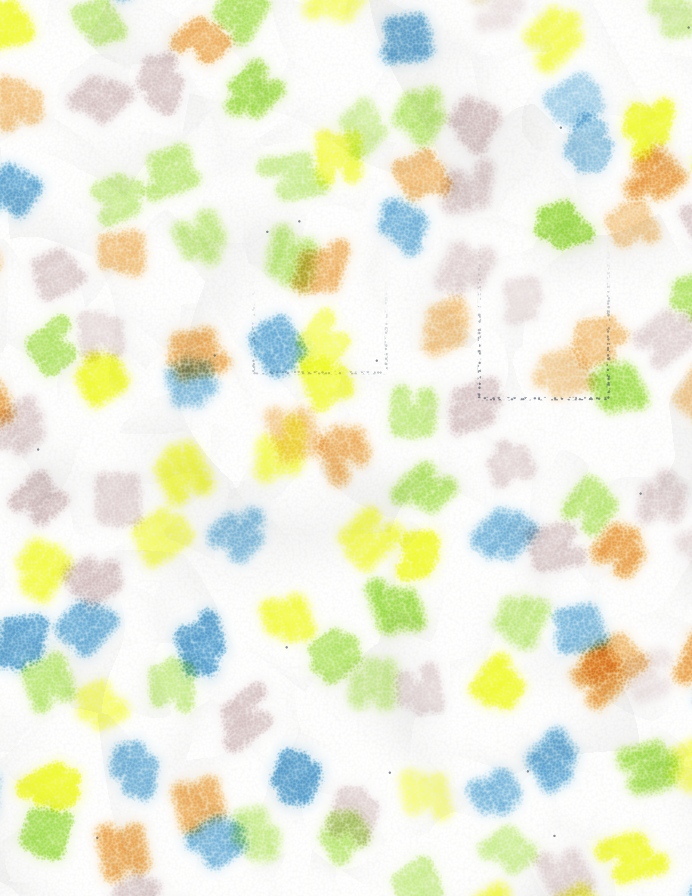
Write a Shadertoy shader that draws this pattern.

```glsl
// Soft chalk scribbles in five pastel colours scattered over crumpled white paper.

const float CELL = 0.085;   // spacing of the scribbles, in canvas heights

const vec3 YELLOW = vec3(0.96, 0.99, 0.32);
const vec3 GREEN  = vec3(0.71, 0.90, 0.43);
const vec3 BLUE   = vec3(0.50, 0.73, 0.87);
const vec3 ORANGE = vec3(0.94, 0.71, 0.42);
const vec3 MAUVE  = vec3(0.88, 0.82, 0.82);
const vec3 INK    = vec3(0.32, 0.37, 0.42);

float hash(vec2 p) {
    vec3 q = fract(p.xyx * 0.1031);
    q += dot(q, q.yzx + 33.33);
    return fract((q.x + q.y) * q.z);
}

vec2 hash2(vec2 p) {
    return vec2(hash(p + 7.0), hash(p + 61.0));
}

// Layered sines, roughly -1 to 1
float ripple(vec2 p) {
    return 0.5 * sin(p.x + 1.7 * sin(p.y * 0.8)) + 0.3 * sin(p.y * 1.9 - p.x * 0.7)
         + 0.2 * sin(p.x * 3.1 + p.y * 2.3);
}

// Cellular noise: xy = offset from the nearest point, z = its random id
vec3 cellular(vec2 p) {
    vec2 base = floor(p);
    vec3 nearest = vec3(9.0);
    for (int y = -1; y <= 1; y++)
    for (int x = -1; x <= 1; x++) {
        vec2 id = base + vec2(x, y);
        vec2 offset = p - id - hash2(id);
        if (dot(offset, offset) < dot(nearest.xy, nearest.xy))
            nearest = vec3(offset, hash(id + 23.0));
    }
    return nearest;
}

float smoothMin(float a, float b, float k) {
    float h = max(k - abs(a - b), 0.0) / k;
    return min(a, b) - 0.25 * h * h * k;
}

// Distance to a few parallel strokes of uneven length
float scribble(vec2 p, vec2 seed) {
    float d = 1.0;
    for (int i = 0; i < 3; i++) {
        vec2 r = hash2(seed + 13.0 * float(i + 1));
        float halfLength = mix(0.008, 0.021, r.x);
        float along = p.x - (r.y - 0.5) * 0.018;
        vec2 q = vec2(along - clamp(along, -halfLength, halfLength),
                      p.y - 0.0145 * float(i - 1));
        d = smoothMin(d, length(q) - 0.0105, 0.006);
    }
    return d;
}

vec3 pickPigment(float r) {
    if (r < 0.25) return YELLOW;
    if (r < 0.51) return GREEN;
    if (r < 0.69) return BLUE;
    if (r < 0.87) return ORANGE;
    return MAUVE;
}

// Shading of folded facets, 0 = lit, 1 = in shade
float crumple(vec2 p, float scale) {
    vec2 q = p * scale;
    q += 0.35 * vec2(ripple(q * 1.3), ripple(q.yx * 1.6 + 4.0));
    vec3 facet = cellular(q);
    float angle = 6.283 * facet.z;
    return smoothstep(0.0, 0.75, dot(facet.xy, vec2(cos(angle), sin(angle))));
}

// Transmitted light of all chalk around p
vec3 chalk(vec2 p, float grain) {
    vec3 light = vec3(1.0);
    vec2 base = floor(p / CELL);
    float patches = ripple(p * 150.0);
    for (int y = -1; y <= 1; y++)
    for (int x = -1; x <= 1; x++) {
        vec2 id = base + vec2(x, y);
        vec2 center = (id + 0.5 + 0.8 * (hash2(id + 101.0) - 0.5)) * CELL;
        float angle = mix(0.1, 2.2, hash(id + 31.0));
        float c = cos(angle), s = sin(angle);
        vec2 local = mat2(c, -s, s, c) * (p - center);

        float blur = mix(0.004, 0.010, hash(id + 47.0));
        float d = scribble(local, id) + 0.0018 * patches + 0.005 * grain;
        float body = smoothstep(blur, -blur, d);
        float halo = smoothstep(0.017, -0.010, d);

        float strength = mix(0.45, 1.15, hash(id + 83.0));
        float cover = strength * (0.8 * body + 0.2 * halo);
        cover *= 1.0 + 0.16 * patches - 0.75 * grain;
        light *= pow(pickPigment(hash(id + 151.0)), vec3(max(cover, 0.0)));
    }
    return light;
}

// Faint speckled outline of a box, strongest along its base
float speckledFrame(vec2 p, vec2 center, vec2 halfSize, vec3 dots) {
    vec2 q = abs(p - center) - halfSize;
    float d = abs(length(max(q, 0.0)) + min(max(q.x, q.y), 0.0));
    float fade = smoothstep(halfSize.y, -halfSize.y, p.y - center.y);
    float dotMask = smoothstep(0.6, 0.2, length(dots.xy)) * step(0.35, dots.z);
    return smoothstep(0.0028, 0.0006, d) * dotMask * fade;
}

void mainImage(out vec4 fragColor, in vec2 fragCoord) {
    vec2 p = fragCoord / iResolution.y;
    vec3 dots = cellular(p * 290.0);
    float grain = length(dots.xy) - 0.42;

    // Paper
    float shade = 0.035 * crumple(p, 7.0) + 0.022 * crumple(p + 3.0, 15.0);
    vec3 color = vec3(0.992, 0.992, 0.990) - shade - 0.03 * grain;

    // Chalk
    color *= chalk(p, grain);

    // Dotted frames and stray specks
    float marks = 0.7 * speckledFrame(p, vec2(0.607, 0.655), vec2(0.072, 0.100), dots)
                + 0.35 * speckledFrame(p, vec2(0.357, 0.650), vec2(0.074, 0.066), dots);
    vec3 speck = cellular(p * 18.0);
    marks += 0.7 * step(0.94, speck.z) * smoothstep(0.035, 0.012, length(speck.xy));
    color = mix(color, INK, min(marks, 1.0));

    fragColor = vec4(clamp(color, 0.0, 1.0), 1.0);
}
```
